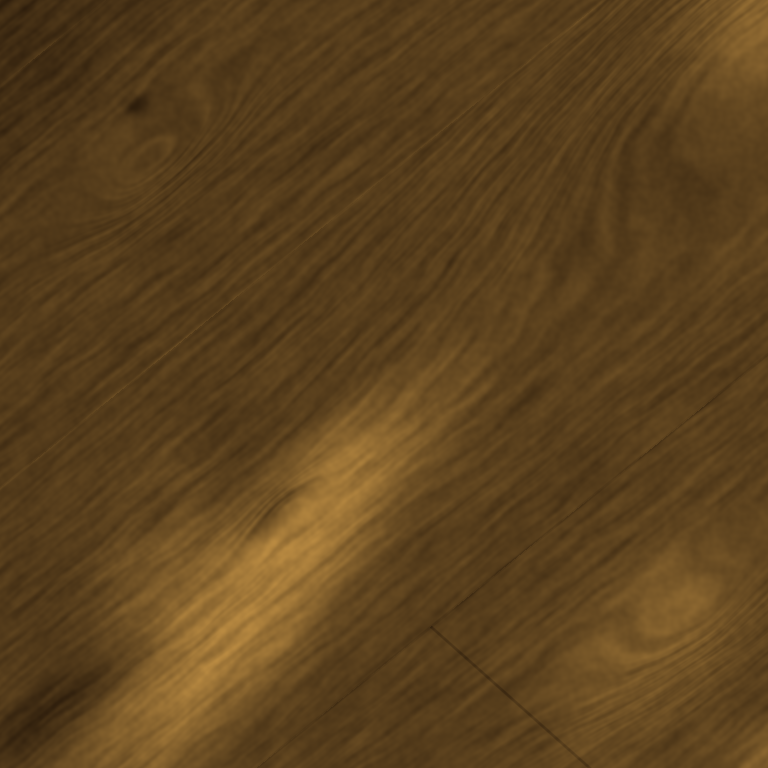
A three.js fragment shader for this texture:

```glsl
// Dim oak floor planks running diagonally, lit by soft patches of warm light.
// Growth rings are level lines of a grain field that swells around knots;
// gradient noise adds wobble, stretched pores and a faint surface mottling.
#define GRAIN_ANGLE 0.68
#define RINGS 38.0
#define PORES 90.0
#define RING_CONTRAST 0.055
#define PORE_CONTRAST 0.15
#define MOTTLE 0.05
#define BASE_LIGHT 0.25
#define SEAM_WIDTH 0.0016
#define LOWER_SEAM -0.21
#define UPPER_SEAM 0.283
#define SHADE_COLOR vec3(0.195, 0.128, 0.052)
#define LIGHT_COLOR vec3(0.75, 0.56, 0.265)

varying vec2 vUv;

vec2 hashGradient(vec2 cell) {
  vec3 h = fract(cell.xyx * vec3(0.1031, 0.1030, 0.0973));
  h += dot(h, h.yzx + 33.33);
  float angle = 6.2832 * fract((h.x + h.y) * h.z);
  return vec2(cos(angle), sin(angle));
}

float gradientNoise(vec2 p) {
  vec2 i = floor(p), f = fract(p);
  vec2 u = f * f * f * (f * (f * 6.0 - 15.0) + 10.0);
  float a = dot(hashGradient(i), f);
  float b = dot(hashGradient(i + vec2(1, 0)), f - vec2(1, 0));
  float c = dot(hashGradient(i + vec2(0, 1)), f - vec2(0, 1));
  float d = dot(hashGradient(i + vec2(1, 1)), f - vec2(1, 1));
  return mix(mix(a, b, u.x), mix(c, d, u.x), u.y);
}

float fbm(vec2 p) {
  float sum = 0.0, amp = 0.6;
  for (int i = 0; i < 3; i++) {
    sum += amp * gradientNoise(p);
    p = p * 2.03 + 17.1;
    amp *= 0.5;
  }
  return sum;
}

// Coordinates along and across a direction
vec2 turn(vec2 p, float angle) {
  float c = cos(angle), s = sin(angle);
  return vec2(c * p.x + s * p.y, c * p.y - s * p.x);
}

// Soft elongated spot, 1 at its centre
float spot(vec2 p, vec2 centre, float angle, vec2 size) {
  vec2 q = turn(p - centre, angle) / size;
  return exp(-pow(dot(q, q), 1.3));
}

// Swelling that bends the rings around a knot
float swell(vec2 g, vec2 centre, vec2 size) {
  vec2 q = (g - centre) / size;
  return exp(-dot(q, q));
}

float line(float d) {
  return 1.0 - smoothstep(0.4 * SEAM_WIDTH, 1.8 * SEAM_WIDTH, abs(d));
}

// Grain coordinate whose level lines are the growth rings
float grainField(vec2 g, float plank) {
  float f = g.y + 0.022 * fbm(vec2(g.x * 2.2, g.y * 6.0) + plank * 9.0);
  f += 0.004 * gradientNoise(g * vec2(16.0, 30.0));
  float middle = step(LOWER_SEAM, g.y) * step(g.y, UPPER_SEAM);
  f -= 0.20 * middle * swell(g, vec2(1.37, 0.13), vec2(0.42, 0.13));
  f += 0.08 * swell(g, vec2(0.65, 0.484), vec2(0.13, 0.042));
  f += 0.09 * swell(g, vec2(0.84, -0.42), vec2(0.19, 0.06));
  f -= 0.03 * swell(g, vec2(0.50, 0.03), vec2(0.07, 0.025));
  return f + plank * 3.7;
}

// Warm light pools minus the darker corners
float lighting(vec2 p) {
  float l = 0.50 * spot(p, vec2(0.335, 0.22), 0.86, vec2(0.27, 0.082));
  l += 0.16 * spot(p, vec2(0.20, 0.05), 0.72, vec2(0.20, 0.07));
  l += 0.19 * spot(p, vec2(0.44, 0.38), 0.68, vec2(0.27, 0.065));
  l += 0.20 * spot(p, vec2(0.195, 0.27), 1.35, vec2(0.13, 0.06));
  l += 0.25 * spot(p, vec2(0.85, 0.17), 0.80, vec2(0.17, 0.09));
  l += 0.30 * spot(p, vec2(1.0, 0.98), 0.8, vec2(0.13, 0.09));
  l += 0.25 * spot(p, vec2(1.0, 0.0), 0.8, vec2(0.09, 0.05));
  l -= 0.15 * spot(p, vec2(0.0, 1.0), 0.68, vec2(0.32, 0.18));
  l -= 0.20 * spot(p, vec2(0.09, 0.09), 0.60, vec2(0.13, 0.035));
  return l + 0.04 * (p.x - 0.5);
}

void main() {
  vec2 p = vUv;
  vec2 g = turn(p, GRAIN_ANGLE);
  float plank = step(LOWER_SEAM, g.y) + step(UPPER_SEAM, g.y) + step(0.69, g.y);
  float field = grainField(g, plank);

  // Rings with narrow dark late wood, then fine pores along the grain
  float wave = 0.5 + 0.5 * sin(6.2832 * RINGS * field + 2.0 * fbm(g * vec2(5.0, 14.0)));
  float rings = 0.4 - wave * wave;
  float pores = gradientNoise(vec2(g.x * 9.0, field * PORES));
  pores += 0.6 * gradientNoise(vec2(g.x * 22.0 + 5.0, field * PORES * 1.6));
  float mottle = gradientNoise(p * 110.0) + gradientNoise(p * 57.0 + 8.0);

  // Light edges wander a little along the grain
  float wander = fbm(g * vec2(6.0, 20.0));
  float light = lighting(p + 0.035 * wander);
  float tone = BASE_LIGHT + light + 0.07 * fbm(vec2(g.x * 2.0, field * 14.0));
  float strength = 0.8 + 0.9 * max(light, 0.0);
  tone += strength * (RING_CONTRAST * rings * (1.0 + wander));
  tone += strength * (PORE_CONTRAST * pores + MOTTLE * mottle);

  // Small dark knots
  tone -= 0.20 * spot(p, vec2(0.18, 0.863), 0.2, vec2(0.017, 0.013));
  tone -= 0.24 * spot(p + 0.02 * wander, vec2(0.36, 0.335), 0.6, vec2(0.055, 0.025));
  tone -= 0.13 * spot(p + 0.03 * wander, vec2(0.20, 0.33), 0.7, vec2(0.04, 0.025));

  // Plank seams and the butt joint
  tone += 0.05 * line(g.y - UPPER_SEAM) + 0.04 * line(g.y - 0.69);
  tone -= 0.06 * line(g.y - LOWER_SEAM);
  float joint = g.x - 0.552 + 0.165 * (g.y - LOWER_SEAM);
  tone -= 0.13 * line(joint) * step(g.y, LOWER_SEAM);

  vec3 color = mix(SHADE_COLOR, LIGHT_COLOR, clamp(tone, -0.15, 1.0));
  gl_FragColor = vec4(color, 1.0);
}
```
